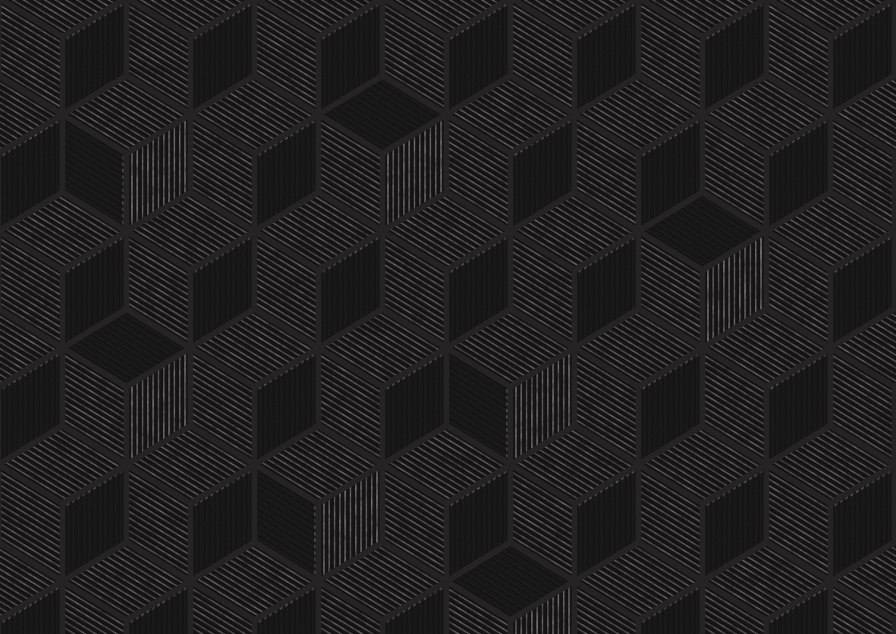
This pattern is drawn by a WebGL 2 fragment shader. Its source:

```glsl
#version 300 es
precision highp float;
// Dark tumbling-block tiling: hexagonal cells split into three rhombic faces,
// two finely ribbed and one nearly plain, separated by soft grey bands.
// A quadratic residue per row scatters the cubes whose plain face is turned.

uniform vec2 u_resolution;
out vec4 outColor;

const float CUBES_ACROSS = 7.0;
const vec2  ORIGIN       = vec2(-0.012, 3.755); // centre of cube (0,0), in cube widths
const float Y_SQUASH     = 0.95;                // maps the tall cells to regular hexagons
const float RIBS         = 11.0;                // ribs per face
const float RIB_HALF     = 0.15;                // half rib width, in rib spacings
const float BAND_HALF    = 0.022;               // half band width, in cube widths
const float RESIDUE      = 29.0;                // modulus of the scatter
const float GRAIN        = 0.010;

const vec3 BAND_COLOR   = vec3(0.145, 0.138, 0.142);
const vec3 FACE_COLOR   = vec3(0.088, 0.085, 0.088);
const vec3 PLAIN_COLOR  = vec3(0.094, 0.090, 0.093);
const vec3 GROOVE_COLOR = vec3(0.060, 0.058, 0.060);
const vec3 RIB_COLOR    = vec3(0.290, 0.280, 0.285);

const float ROOT3       = 1.7320508;
const float FACE_HEIGHT = 0.5;                  // distance between opposite face edges
const int TOP = 0, LEFT = 1, RIGHT = 2;

vec2 hashGradient(vec2 cell) {
    vec2 h = fract(cell * vec2(0.1031, 0.1137));
    h += dot(h, h.yx + 19.19);
    float angle = 6.28318 * fract((h.x + h.y) * h.x * 7.31);
    return vec2(cos(angle), sin(angle));
}

float gradientNoise(vec2 p) {
    vec2 i = floor(p), f = p - i;
    vec2 w = f * f * f * (f * (f * 6.0 - 15.0) + 10.0);
    vec2 e = vec2(1.0, 0.0);
    float a = dot(hashGradient(i), f);
    float b = dot(hashGradient(i + e.xy), f - e.xy);
    float c = dot(hashGradient(i + e.yx), f - e.yx);
    float d = dot(hashGradient(i + e.xx), f - e.xx);
    return mix(mix(a, b, w.x), mix(c, d, w.x), w.y);
}

// Offset from the nearest hexagon centre.
vec2 hexLocal(vec2 p) {
    vec2 period = vec2(1.0, ROOT3);
    vec2 a = mod(p + 0.5 * period, period) - 0.5 * period;
    vec2 b = mod(p, period) - 0.5 * period;
    return dot(a, a) < dot(b, b) ? a : b;
}

// Which face of the cube is left plain.
int plainFace(float column, float row) {
    float topColumn  = mod(3.0 + 5.0 * row - 3.0 * row * row, RESIDUE);
    float leftColumn = mod(1.0 - row - 6.0 * row * row, RESIDUE);
    if (abs(column - topColumn) < 0.5) return TOP;
    if (abs(column - leftColumn) < 0.5) return LEFT;
    return RIGHT;
}

// Smooth coverage of a line of given half width.
float line(float dist, float halfWidth, float blur) {
    return 1.0 - smoothstep(halfWidth - blur, halfWidth + blur, abs(dist));
}

void main() {
    float pixel = CUBES_ACROSS / u_resolution.x;
    vec2 p = gl_FragCoord.xy * pixel - ORIGIN;
    p.y *= Y_SQUASH;

    // Cube and its index, rows counted downwards
    vec2 q = hexLocal(p);
    vec2 centre = p - q;
    float row = -round(centre.y / (0.5 * ROOT3));
    float column = floor(centre.x + 0.25);

    // Coordinates along the three inner edges: up-right, up-left, down
    vec3 edges = vec3(dot(q, vec2(0.5 * ROOT3, 0.5)),
                      dot(q, vec2(-0.5 * ROOT3, 0.5)), -q.y) * 2.0 / ROOT3;
    edges -= min(edges.x, min(edges.y, edges.z));
    int face = edges.z <= 0.0 ? TOP : (edges.x <= 0.0 ? LEFT : RIGHT);

    // x runs across the ribs, y along them
    vec2 uv = face == TOP ? edges.xy : (face == LEFT ? edges.zy : edges.xz);
    vec2 border = min(uv, 1.0 - uv) * FACE_HEIGHT;
    float inside = smoothstep(-0.5, 0.5, (min(border.x, border.y) - BAND_HALF) / pixel);

    // Ribs fill the face between its bands
    float inset = BAND_HALF / FACE_HEIGHT;
    float ribPhase = fract((uv.x - inset) / (1.0 - 2.0 * inset) * RIBS) - 0.5;
    float spacing = FACE_HEIGHT * (1.0 - 2.0 * inset) / RIBS;
    float blur = 0.5 * pixel / spacing;
    float rib = line(ribPhase, RIB_HALF, blur);
    float groove = line(ribPhase + 0.32, RIB_HALF, blur);
    float wear = 1.0 + 0.45 * gradientNoise(p * 9.0) + 0.35 * gradientNoise(p * 31.0);

    vec3 color;
    if (face == plainFace(column, row)) {
        // Faint ribs whose near ends catch the light as dashes
        color = mix(PLAIN_COLOR, GROOVE_COLOR, 0.35 * groove);
        color += 0.012 * rib;
        float tip = line(uv.y * FACE_HEIGHT - BAND_HALF - 0.006, 0.007, 0.5 * pixel);
        float dash = line(ribPhase, 0.27, blur);
        if (face != TOP) color = mix(color, RIB_COLOR * wear, 0.8 * tip * dash);
    } else {
        color = mix(FACE_COLOR, GROOVE_COLOR, 0.6 * groove);
        float gain = face == RIGHT ? 1.2 : 1.0;
        color = mix(color, RIB_COLOR * gain * wear, rib);
    }

    color = mix(BAND_COLOR, color, inside);
    color += GRAIN * gradientNoise(p * 60.0);
    outColor = vec4(color, 1.0);
}
```
